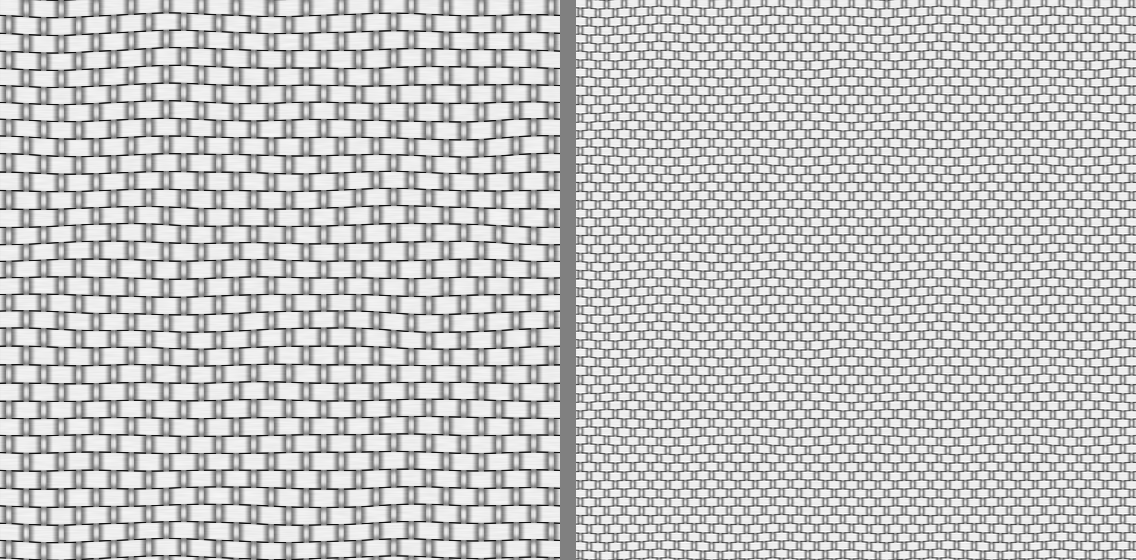
Left: one tile. Right: repeated 2 by 2.
Write a three.js fragment shader that draws this texture.

```glsl
// Plain weave of wide pale bands passing over and under narrow upright strips.
// A 32 x 32 checker of crossings, with dark gaps between bands, soft shadows
// beside each strip, a slow wobble of the rows and fine brushed fibres.

varying vec2 vUv;

vec2 gradientAt(vec2 cell, vec2 period) {
  cell = mod(cell, period);
  vec3 h = fract(cell.xyx * vec3(0.1031, 0.1030, 0.0973));
  h += dot(h, h.yzx + 33.33);
  float angle = 6.28318 * fract((h.x + h.y) * h.z);
  return vec2(cos(angle), sin(angle));
}

// Gradient noise over the unit square, wrapping after a whole number of cells
float gradientNoise(vec2 uv, vec2 period) {
  vec2 p = uv * period;
  vec2 i = floor(p);
  vec2 f = p - i;
  vec2 s = f * f * f * (f * (f * 6.0 - 15.0) + 10.0);
  float a = dot(gradientAt(i, period), f);
  float b = dot(gradientAt(i + vec2(1.0, 0.0), period), f - vec2(1.0, 0.0));
  float c = dot(gradientAt(i + vec2(0.0, 1.0), period), f - vec2(0.0, 1.0));
  float d = dot(gradientAt(i + 1.0, period), f - 1.0);
  return mix(mix(a, b, s.x), mix(c, d, s.x), s.y);
}

void main() {
  // Crossing grid with gently wandering rows
  vec2 grid = vUv * 32.0;
  grid.y += 0.27 * gradientNoise(vUv, vec2(5.0, 6.0)) - 0.125;
  float row = floor(grid.y);
  float rowEdge = 0.5 - abs(fract(grid.y) - 0.5);
  float columnDist = abs(fract(grid.x) - 0.5);
  float stripDist = abs(mod(grid.x + 0.5 - row, 2.0) - 1.0);

  // Fibres run along each strand
  float bandFibre = gradientNoise(vUv, vec2(24.0, 384.0))
                  + 0.6 * gradientNoise(vUv, vec2(40.0, 160.0));
  float stripFibre = gradientNoise(vUv, vec2(448.0, 32.0));

  // Wide bands sink into shadow where they dive below a strip
  float band = mix(0.46, 0.935, smoothstep(0.13, 0.57, stripDist));
  band *= 0.96 + 0.04 * smoothstep(0.0, 0.16, rowEdge);
  band += 0.035 * bandFibre;

  // Narrow strips are rounded and shaded toward both ends
  float strip = mix(0.55, 0.90, smoothstep(0.0, 0.42, rowEdge));
  strip *= 1.0 - 0.15 * smoothstep(0.03, 0.155, columnDist);
  strip += 0.06 * stripFibre;

  // Strips bridge every gap and lie on top at alternate crossings
  float stripMask = 1.0 - smoothstep(0.13, 0.18, columnDist);
  float onTop = 1.0 - smoothstep(0.13, 0.18, stripDist);
  float gap = 1.0 - smoothstep(0.01, 0.065, rowEdge);
  float below = mix(0.07, strip, stripMask);
  float tone = mix(band, below, gap);
  tone = mix(tone, strip, onTop);

  gl_FragColor = vec4(vec3(clamp(tone, 0.0, 1.0)), 1.0);
}
```
